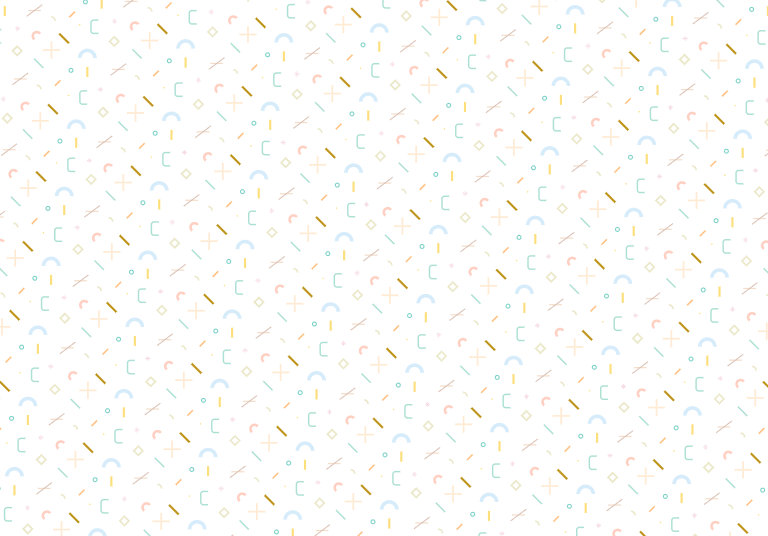
Write a Shadertoy shader that draws this pattern.

```glsl
// Pastel confetti: one scattered motif repeated on a slanted lattice over white.

const float CANVAS_HEIGHT = 806.0;             // design units from top to bottom
const vec2 STEP_ACROSS = vec2(146.0, -12.8);   // lattice vectors, y pointing down
const vec2 STEP_DOWN = vec2(-18.5, 104.6);
const vec2 LATTICE_ORIGIN = vec2(515.0, 363.0);
const vec2 MOTIF_CENTRE = vec2(-30.0, 0.0);
const float JITTER = 5.0;

const vec2 RIGHT = vec2(1.0, 0.0);
const vec2 UP = vec2(0.0, -1.0);
const vec2 FALLING = vec2(0.7071, 0.7071);
const vec2 RISING = vec2(0.7071, -0.7071);

const vec3 SKY = vec3(0.84, 0.925, 0.985);
const vec3 MINT = vec3(0.68, 0.88, 0.83);
const vec3 TEAL = vec3(0.48, 0.82, 0.78);
const vec3 GOLD = vec3(0.75, 0.58, 0.10);
const vec3 YELLOW = vec3(0.99, 0.87, 0.48);
const vec3 ORANGE = vec3(1.00, 0.76, 0.52);
const vec3 CORAL = vec3(1.00, 0.81, 0.76);
const vec3 CREAM = vec3(1.00, 0.92, 0.83);
const vec3 OLIVE = vec3(0.92, 0.91, 0.79);
const vec3 TAUPE = vec3(0.86, 0.76, 0.71);
const vec3 ROSE = vec3(0.96, 0.83, 0.87);

vec2 hash22(vec2 cell) {
    vec3 h = fract(cell.xyx * vec3(0.1031, 0.1030, 0.0973));
    h += dot(h, h.yzx + 33.33);
    return fract((h.xx + h.yz) * h.zy);
}

// Flat-ended stroke along a unit direction
float bar(vec2 p, vec2 dir, float halfLength, float halfWidth) {
    vec2 q = abs(vec2(dot(p, dir), dot(p, vec2(-dir.y, dir.x))));
    q -= vec2(halfLength, halfWidth);
    return max(q.x, q.y);
}

float cross2(vec2 p, vec2 dir, float halfLength, float halfWidth) {
    return min(bar(p, dir, halfLength, halfWidth),
               bar(p, vec2(-dir.y, dir.x), halfLength, halfWidth));
}

float ring(vec2 p, float radius, float halfWidth) {
    return abs(length(p) - radius) - halfWidth;
}

// Part of a ring around an axis; cosSpread is the cosine of half its angle
float arc(vec2 p, vec2 axis, float cosSpread, float radius, float halfWidth) {
    return max(ring(p, radius, halfWidth), cosSpread * length(p) - dot(p, axis));
}

float diamond(vec2 p, float radius, float halfWidth) {
    return abs((abs(p.x) + abs(p.y) - radius) * 0.7071) - halfWidth;
}

// Rounded box outline with its right side cut away
float bracket(vec2 p, float halfWidth) {
    vec2 q = abs(p - vec2(4.5, 0.0)) - vec2(6.0, 6.0);
    float box = length(max(q, 0.0)) + min(max(q.x, q.y), 0.0) - 4.0;
    return max(abs(box) - halfWidth, p.x - 5.5);
}

void paint(inout vec3 colour, vec3 ink, float dist, float pixel) {
    colour = mix(colour, ink, clamp(0.5 - dist / pixel, 0.0, 1.0));
}

void drawMotif(inout vec3 c, vec2 p, float px) {
    // Arch and the bar beneath it
    paint(c, SKY, arc(p, UP, 0.0, 11.4, 2.7), px);
    paint(c, YELLOW, bar(p - vec2(0.0, 21.0), UP, 7.5, 1.6), px);

    // Open outlines
    paint(c, MINT, bracket(p - vec2(11.0, -47.0), 1.1), px);
    paint(c, OLIVE, diamond(p - vec2(40.5, -25.0), 6.8, 1.3), px);
    paint(c, TEAL, ring(p - vec2(-24.5, 18.5), 2.9, 0.8), px);
    paint(c, CORAL, arc(p - vec2(-76.0, -33.0), -RISING.yx.yx.yx * 0.0 - FALLING, -0.15, 6.0, 1.9), px);
    paint(c, OLIVE, arc(p - vec2(-76.0, 47.0), RISING, 0.7071, 6.0, 1.2), px);

    // Straight strokes
    paint(c, GOLD, bar(p - vec2(-35.0, -29.5), FALLING, 10.2, 1.6), px);
    paint(c, MINT, bar(p - vec2(-73.0, 8.0), FALLING, 9.8, 1.1), px);
    paint(c, ORANGE, bar(p - vec2(-44.5, 37.5), RISING, 5.8, 1.2), px);
    paint(c, CREAM, cross2(p - vec2(-54.0, -12.0), RIGHT, 12.8, 1.3), px);

    // Skewed crossing lines
    vec2 q = p - vec2(-101.0, 31.5);
    paint(c, mix(CREAM, TAUPE, 0.35), bar(q, RIGHT, 9.5, 0.9), px);
    paint(c, TAUPE, bar(q, vec2(0.8, -0.6), 14.5, 0.8), px);

    // Small star and speck
    q = p - vec2(19.5, 47.5);
    paint(c, ROSE, min(cross2(q, RIGHT, 3.6, 0.4), cross2(q, RISING, 3.0, 0.4)), px);
    paint(c, YELLOW, length(p - vec2(-11.5, -50.0)) - 1.0, px);
}

void mainImage(out vec4 fragColor, in vec2 fragCoord) {
    float pixel = CANVAS_HEIGHT / iResolution.y;
    vec2 p = vec2(fragCoord.x, iResolution.y - fragCoord.y) * pixel - LATTICE_ORIGIN;
    mat2 lattice = mat2(STEP_ACROSS, STEP_DOWN);
    vec2 home = round(inverse(lattice) * (p - MOTIF_CENTRE));

    // Neighbouring motifs overlap, so visit every cell around this one
    vec3 colour = vec3(1.0);
    for (int j = -1; j <= 1; j++) {
        for (int i = -1; i <= 1; i++) {
            vec2 cell = home + vec2(i, j);
            vec2 shift = (hash22(cell + 40.0) - 0.5) * JITTER;
            drawMotif(colour, p - lattice * cell - shift, pixel);
        }
    }
    fragColor = vec4(colour, 1.0);
}
```
